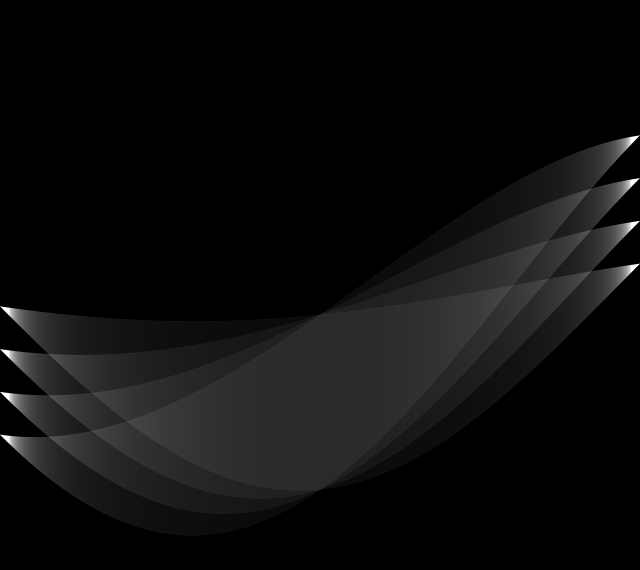
Reproduce this background procedurally as a Shadertoy shader.

```glsl
// Four translucent grey ribbons sweep across black, crossing at mid canvas.
// Each is an eased rise plus a sine sag whose depth spans a range; its light
// is spread over its thickness, so the pinched ends flare to white.

const int   RIBBONS      = 4;
const float PI           = 3.14159265;
const float END_SPACING  = 0.075;   // gap between neighbouring ribbon ends
const float CENTRE_Y     = 0.5;     // height about which the ends mirror
const float SAG_UPPER    = 0.052;   // mid sag of the upper edge
const float SAG_LOWER    = 0.359;   // mid sag of the lower edge
const float DENSITY      = 0.0415;  // brightness of one layer at its widest
const float RIM_GAIN     = 0.016;   // faint line along each edge
const float RIM_WIDTH    = 0.0013;
const vec3  RIBBON_COLOR = vec3(1.0);

// Signed distance to a curve from its height difference, with unit slope
float slopeCorrected(float heightGap, float slope) {
    return heightGap * inversesqrt(1.0 + slope * slope);
}

float coverage(float dist, float pixel) {
    return clamp(dist / pixel + 0.5, 0.0, 1.0);
}

float rim(float dist) {
    float d = dist / RIM_WIDTH;
    return exp(-d * d);
}

// Light of one ribbon; halfRise is half the height between its two ends
float ribbon(vec2 uv, float halfRise, float aspect, float pixel) {
    float t = uv.x;
    float sag = sin(PI * t);
    float sagSlope = PI * cos(PI * t);

    // Spine joining the ends, flat at both of them
    float spine = CENTRE_Y + halfRise * (2.0 * t * t * (3.0 - 2.0 * t) - 1.0);
    float spineSlope = 12.0 * halfRise * t * (1.0 - t);

    // Distances inside the upper and lower edges
    float upper = slopeCorrected(spine - SAG_UPPER * sag - uv.y,
                                 (spineSlope - SAG_UPPER * sagSlope) / aspect);
    float lower = slopeCorrected(uv.y - spine + SAG_LOWER * sag,
                                 (spineSlope - SAG_LOWER * sagSlope) / aspect);

    // Thinner parts gather the same light into less area
    float inside = coverage(upper, pixel) * coverage(lower, pixel);
    float glow = min(DENSITY / max(sag, 0.001), 1.0);
    return inside * (glow + RIM_GAIN * (rim(upper) + rim(lower)));
}

void mainImage(out vec4 fragColor, in vec2 fragCoord) {
    vec2 uv = fragCoord / iResolution.xy;
    float aspect = iResolution.x / iResolution.y;
    float pixel = 1.0 / iResolution.y;

    // Overlapping ribbons add their light
    float light = 0.0;
    for (int i = 0; i < RIBBONS; i++) {
        float halfRise = END_SPACING * (float(i) + 0.5);
        light += ribbon(uv, halfRise, aspect, pixel);
    }
    fragColor = vec4(RIBBON_COLOR * min(light, 1.0), 1.0);
}
```
